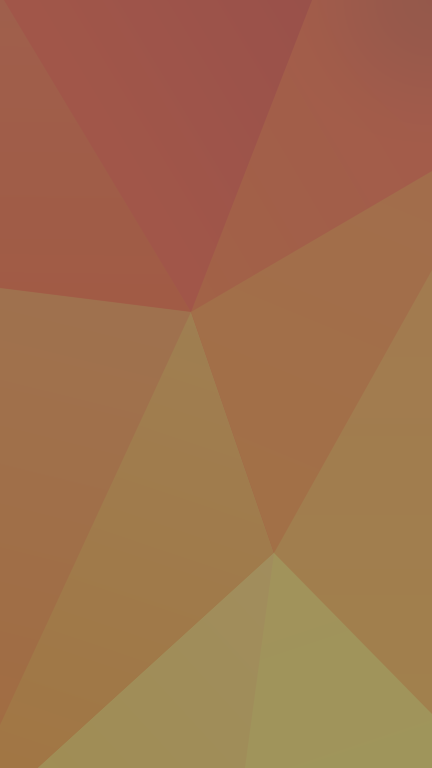
Write a Shadertoy shader that draws this background.

```glsl
// Signed distance to the line through the apex, positive on the left of the ray
float leftOf(vec2 p, vec2 apex, vec2 target) {
    vec2 ray = normalize(target - apex);
    vec2 q = p - apex;
    return ray.x * q.y - ray.y * q.x;
}

// Soft coverage of the sector running clockwise from one ray to another
float sector(vec2 p, vec2 apex, vec2 first, vec2 last) {
    float inside = min(-leftOf(p, apex, first), leftOf(p, apex, last));
    float pixel = 1.0 / iResolution.y;
    return smoothstep(-0.7 * pixel, 0.7 * pixel, inside);
}

// Linear blend of two tones between two places
vec3 ramp(vec2 p, vec2 start, vec2 end, vec3 startTone, vec3 endTone) {
    vec2 axis = end - start;
    float t = clamp(dot(p - start, axis) / dot(axis, axis), 0.0, 1.0);
    return mix(startTone, endTone, t);
}

void mainImage(out vec4 fragColor, in vec2 fragCoord) {
    // Height is one unit, width is 9/16
    vec2 p = fragCoord / iResolution.xy * vec2(0.5625, 1.0);

    // Two hubs and the ends of the creases that leave them
    vec2 upperHub = vec2(0.2487, 0.5938);
    vec2 lowerHub = vec2(0.3568, 0.2799);
    vec2 topLeft = vec2(0.0050, 1.0);
    vec2 topRight = vec2(0.4063, 1.0);
    vec2 rightHigh = vec2(0.5625, 0.7773);
    vec2 rightMid = vec2(0.5625, 0.6484);
    vec2 rightLow = vec2(0.5625, 0.0703);
    vec2 leftHigh = vec2(0.0, 0.6250);
    vec2 leftLow = vec2(0.0, 0.0560);
    vec2 footLeft = vec2(0.0495, 0.0);
    vec2 footMid = vec2(0.3190, 0.0);

    // Central facet lies beneath everything
    vec3 color = ramp(p, upperHub, footLeft, vec3(0.625, 0.497, 0.318), vec3(0.630, 0.463, 0.268));

    // Upper fan, clockwise; each facet runs on under the next to hide seams
    vec3 leftFace = ramp(p, vec2(0.13, 0.58), leftLow, vec3(0.625, 0.445, 0.305), vec3(0.630, 0.425, 0.262));
    color = mix(color, leftFace, sector(p, upperHub, leftLow, topLeft));

    vec3 upperLeft = ramp(p, topLeft, leftHigh, vec3(0.625, 0.373, 0.298), vec3(0.630, 0.358, 0.272));
    color = mix(color, upperLeft, sector(p, upperHub, leftHigh, topRight));

    vec3 redFace = ramp(p, vec2(0.14, 0.84), topRight, vec3(0.630, 0.338, 0.287), vec3(0.600, 0.316, 0.292));
    color = mix(color, redFace, sector(p, upperHub, topLeft, rightHigh));

    vec3 upperRight = ramp(p, upperHub, rightHigh, vec3(0.635, 0.385, 0.278), vec3(0.638, 0.360, 0.292));
    float cornerShade = 1.0 - smoothstep(0.0, 0.20, distance(p, vec2(0.5625, 1.0)));
    upperRight = mix(upperRight, vec3(0.585, 0.347, 0.295), cornerShade);
    color = mix(color, upperRight, sector(p, upperHub, topRight, lowerHub));

    vec3 rightFace = ramp(p, rightHigh, lowerHub, vec3(0.636, 0.428, 0.296), vec3(0.634, 0.440, 0.276));
    color = mix(color, rightFace, sector(p, upperHub, rightHigh, lowerHub));

    // Lower fan, clockwise
    vec3 farRight = ramp(p, rightMid, rightLow, vec3(0.635, 0.480, 0.312), vec3(0.630, 0.502, 0.300));
    color = mix(color, farRight, sector(p, lowerHub, rightMid, footMid));

    vec3 footRightFace = ramp(p, lowerHub, vec2(0.45, 0.0), vec3(0.632, 0.575, 0.358), vec3(0.625, 0.583, 0.358));
    color = mix(color, footRightFace, sector(p, lowerHub, rightLow, footLeft));

    vec3 footLeftFace = ramp(p, lowerHub, footLeft, vec3(0.630, 0.553, 0.365), vec3(0.628, 0.555, 0.332));
    color = mix(color, footLeftFace, sector(p, lowerHub, footMid, footLeft));

    fragColor = vec4(color, 1.0);
}
```
